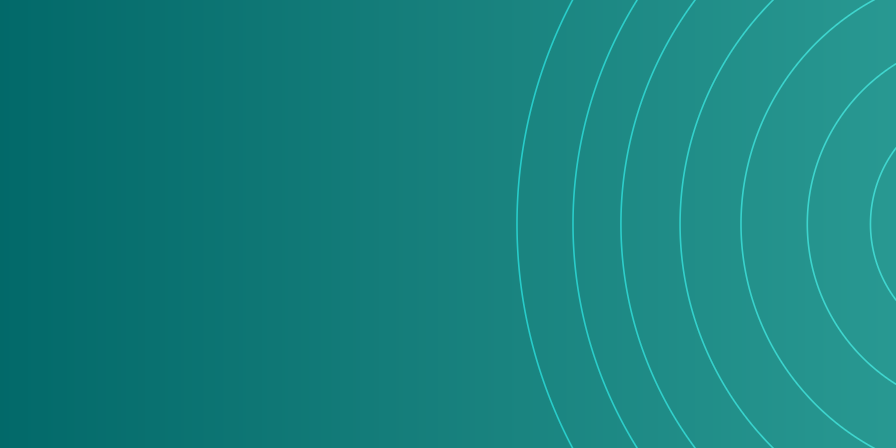
Reproduce this background procedurally as a Shadertoy shader.

```glsl
// Teal horizontal gradient with thin concentric rings entering from the right.

// Share of a pixel covered by a line, given the signed distance to its centre.
float lineCoverage(float dist, float halfWidth, float pixel) {
    float upper = min(dist + halfWidth, 0.5 * pixel);
    float lower = max(dist - halfWidth, -0.5 * pixel);
    return clamp((upper - lower) / pixel, 0.0, 1.0);
}

void mainImage(out vec4 fragColor, in vec2 fragCoord) {
    float pixel = 1.0 / iResolution.y;
    vec2 p = fragCoord * pixel;
    float x = fragCoord.x / iResolution.x;

    // Background: deep teal on the left to sea green on the right
    vec3 color = mix(vec3(0.005, 0.410, 0.412), vec3(0.090, 0.500, 0.486), smoothstep(0.0, 1.0, x) * 0.3 + x * 1.7);
    color = x < 0.5
        ? mix(vec3(0.008, 0.412, 0.413), vec3(0.090, 0.502, 0.488), x * 2.0)
        : mix(vec3(0.090, 0.502, 0.488), vec3(0.158, 0.598, 0.572), x * 2.0 - 1.0);

    // Rings: unevenly spaced radii around a centre beyond the right edge
    float radii[7] = float[7](1.070, 0.945, 0.838, 0.706, 0.570, 0.422, 0.281);
    float centerDist = length(p - vec2(2.224, 0.5));
    float rings = 0.0;
    for (int i = 0; i < 7; i++) {
        rings = max(rings, lineCoverage(centerDist - radii[i], 0.0018, pixel));
    }
    vec3 ringColor = mix(vec3(0.15, 0.80, 0.79), vec3(0.25, 0.84, 0.81), smoothstep(0.55, 1.0, x));

    fragColor = vec4(mix(color, ringColor, rings), 1.0);
}
```
